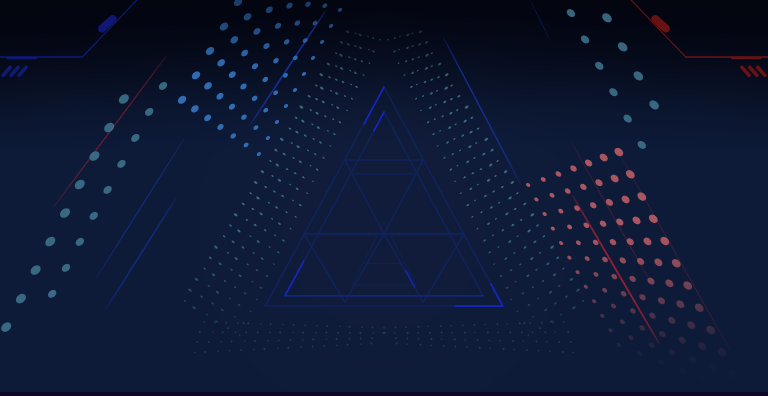
Reproduce this background procedurally as a Shadertoy shader.

```glsl
// A navy backdrop with nested line triangles, perspective sheets of dots,
// slanted light streaks and angular corner trim. Dots are bilinear grids and
// lines are segment distances; lengths are percent of the canvas height.

const vec3 NAVY = vec3(0.052, 0.106, 0.225);
const vec3 NIGHT = vec3(0.010, 0.018, 0.060);
const vec3 TEAL = vec3(0.25, 0.46, 0.56);
const vec3 SKY = vec3(0.20, 0.46, 0.76);
const vec3 ROSE = vec3(0.70, 0.35, 0.39);
const vec3 CRIMSON = vec3(0.66, 0.12, 0.20);
const vec3 ROYAL = vec3(0.08, 0.20, 0.66);
const vec3 ELECTRIC = vec3(0.09, 0.15, 0.92);
const vec3 WIRE = vec3(0.07, 0.14, 0.42);

float pixelSize() { return 100.0 / iResolution.y; }

float cover(float dist) { return clamp(0.5 - dist / pixelSize(), 0.0, 1.0); }

// Position along segment ab (0 to 1) and distance from it
vec2 segment(vec2 p, vec2 a, vec2 b) {
    vec2 ab = b - a;
    float h = clamp(dot(p - a, ab) / dot(ab, ab), 0.0, 1.0);
    return vec2(h, length(p - a - ab * h));
}

float stroke(vec2 p, vec2 a, vec2 b, float halfWidth) {
    return cover(segment(p, a, b).y - halfWidth);
}

// Line that fades towards both ends
float streak(vec2 p, vec2 a, vec2 b, float halfWidth) {
    vec2 s = segment(p, a, b);
    return cover(s.y - halfWidth) * sqrt(4.0 * s.x * (1.0 - s.x));
}

// Grid of dots between two edges, each given as start.xy, end.xy
float dotSheet(vec2 p, vec4 firstRow, vec4 lastRow, ivec2 count, vec2 radius, float slant, float jitter) {
    float sum = 0.0;
    for (int j = 0; j < count.y; j++) {
        vec4 row = mix(firstRow, lastRow, float(j) / float(max(count.y - 1, 1)));
        for (int i = 0; i < count.x; i++) {
            float u = float(i) / float(max(count.x - 1, 1));
            float wave = sin(float(i) * 2.7 + float(j) * 1.9);
            vec2 d = p - mix(row.xy, row.zw, u) - jitter * vec2(wave, 0.0);
            d.x -= slant * d.y;
            float r = mix(radius.x, radius.y, u) * (1.0 + jitter * wave);
            sum = max(sum, cover(length(d) - r));
        }
    }
    return sum;
}

// Half of the wire figure, drawn in mirrored coordinates
float wireFigure(vec2 m) {
    float w = stroke(m, vec2(0, 78), vec2(30, 22.7), 0.2);
    w = max(w, stroke(m, vec2(0, 22.7), vec2(30, 22.7), 0.2));
    w = max(w, stroke(m, vec2(0, 71.7), vec2(25, 25.3), 0.2));
    w = max(w, stroke(m, vec2(0, 25.3), vec2(25, 25.3), 0.2));
    w = max(w, stroke(m, vec2(0, 59.6), vec2(9.9, 59.6), 0.2));
    w = max(w, stroke(m, vec2(0, 56.1), vec2(8.3, 56.1), 0.2));
    w = max(w, stroke(m, vec2(0, 40.9), vec2(20.2, 40.9), 0.3));
    w = max(w, stroke(m, vec2(9.9, 59.6), vec2(0, 40.9), 0.2));
    w = max(w, stroke(m, vec2(0, 40.9), vec2(9.9, 23.7), 0.2));
    w = max(w, stroke(m, vec2(20.2, 40.9), vec2(9.9, 23.7), 0.2));
    w = max(w, 0.6 * stroke(m, vec2(0, 44), vec2(8, 28), 0.15));
    w = max(w, 0.6 * stroke(m, vec2(0, 28), vec2(8, 28), 0.15));
    return max(w, 0.6 * stroke(m, vec2(0, 33.5), vec2(5, 33.5), 0.15));
}

// Lit parts of the triangle edges
float litEdges(vec2 p) {
    float l = stroke(p, vec2(0, 78), vec2(-5, 68.8), 0.2);
    l = max(l, stroke(p, vec2(0, 71.7), vec2(-2.5, 67), 0.2));
    l = max(l, stroke(p, vec2(30, 22.7), vec2(18, 22.7), 0.2));
    l = max(l, stroke(p, vec2(30, 22.7), vec2(27, 28.3), 0.2));
    l = max(l, stroke(p, vec2(-25, 25.3), vec2(-20.3, 34), 0.2));
    l = max(l, 0.6 * stroke(p, vec2(-25, 25.3), vec2(25, 25.3), 0.15));
    return max(l, 0.8 * stroke(p, vec2(7.7, 27.5), vec2(5.5, 31.7), 0.2));
}

// Bent rail, slanted bar and hatching; m.x grows towards the side edge
float cornerTrim(vec2 m, float side) {
    float t = stroke(m, vec2(side, 85.6), vec2(76.2, 85.6), 0.2);
    t = max(t, stroke(m, vec2(76.2, 85.6), vec2(62.4, 100), 0.15));
    t = max(t, stroke(m, vec2(side - 2.0, 85.4), vec2(side - 9.0, 85.4), 0.35));
    t = max(t, stroke(m, vec2(71.2, 92.8), vec2(68.5, 95.2), 1.0));
    for (int i = 0; i < 3; i++) {
        float x = side - 0.8 - 2.0 * float(i);
        t = max(t, stroke(m, vec2(x, 81), vec2(x - 1.8, 83), 0.45));
    }
    return t;
}

void mainImage(out vec4 fragColor, in vec2 fragCoord) {
    float side = 50.0 * iResolution.x / iResolution.y;
    vec2 p = fragCoord * pixelSize() - vec2(side, 0.0);
    vec2 m = vec2(abs(p.x), p.y);

    // Backdrop, darker at the top and its corners
    float shade = smoothstep(62.0, 104.0, p.y + 6.0 * m.x / side);
    vec3 col = mix(NAVY, NIGHT, shade);
    col += vec3(0.012, 0.004, 0.0) * (1.0 - smoothstep(10.0, 55.0, length(p - vec2(0, 42))));
    col = mix(col, vec3(0.05, 0.03, 0.15), cover(p.y - 1.0));

    // Triangles
    col = mix(col, WIRE, 0.65 * wireFigure(m));
    col = mix(col, ELECTRIC, 0.75 * litEdges(p));

    // Slanted streaks
    float blue = 0.9 * streak(p, vec2(-14.6, 97.5), vec2(-34.1, 68), 0.2);
    blue += 0.6 * streak(p, vec2(-50.2, 65.4), vec2(-73, 29.3), 0.15);
    blue += 0.6 * streak(p, vec2(-52.3, 50.3), vec2(-70.4, 21.7), 0.2);
    blue += 0.8 * streak(p, vec2(14.9, 90.7), vec2(34.6, 53.3), 0.18);
    blue += 0.3 * streak(p, vec2(36.9, 100), vec2(41.9, 89.9), 0.15);
    float red = 0.6 * streak(p, vec2(-54.8, 86.1), vec2(-83.6, 47.5), 0.15);
    red += 0.9 * streak(p, vec2(47.5, 50.8), vec2(69.7, 12.9), 0.22);
    red += 0.4 * streak(p, vec2(47, 64.6), vec2(68.4, 26.8), 0.12);
    red += 0.35 * streak(p, vec2(59.6, 60.9), vec2(87.4, 11.6), 0.12);
    col = mix(col, ROYAL, min(blue, 1.0));
    col = mix(col, CRIMSON, min(red, 1.0));

    // Fine dots framing the triangles
    float fine = dotSheet(m, vec4(1, 90, 9, 92), vec4(36.6, 15.4, 50.5, 24), ivec2(6, 26), vec2(0.22, 0.32), 0.5, 0.25);
    float base = dotSheet(m, vec4(0, 17.2, 45.5, 18.7), vec4(0, 13.4, 48, 11), ivec2(17, 4), vec2(0.2), 0.0, 0.2);
    float band = smoothstep(8.0, 50.0, p.y) * (1.0 - smoothstep(75.0, 96.0, p.y));
    col = mix(col, TEAL, max(fine * (0.25 + 0.6 * band), 0.35 * base));

    // Large dot sheets
    float teal = dotSheet(p, vec4(-65.7, 75, -55.8, 78.3), vec4(-95.4, 17.4, -83.8, 25.8), ivec2(2, 9), vec2(1.2, 1.0), 0.3, 0.0);
    teal = max(teal, dotSheet(p, vec4(47.2, 96.7, 47.2, 96.7), vec4(65.1, 63.4, 65.1, 63.4), ivec2(1, 6), vec2(1.0), -0.3, 0.0));
    teal = max(teal, dotSheet(p, vec4(56.3, 95.5, 56.3, 95.5), vec4(68.2, 73.5, 68.2, 73.5), ivec2(1, 4), vec2(1.15), -0.3, 0.0));
    float sky = dotSheet(p, vec4(-51, 74.8, -31.6, 61.1), vec4(-19.2, 130.3, -11.1, 97.5), ivec2(7, 10), vec2(1.0, 0.5), 0.3, 0.0);
    float rose = dotSheet(p, vec4(36.4, 53.3, 59.3, 61.6), vec4(59.3, 12.9, 91.2, -0.2), ivec2(7, 12), vec2(0.5, 1.05), -0.3, 0.0);
    col = mix(col, TEAL, 0.85 * teal);
    col = mix(col, SKY, sky * (0.9 - 0.4 * smoothstep(80.0, 100.0, p.y)));
    col = mix(col, ROSE, rose * smoothstep(3.0, 45.0, p.y) * 0.95);

    // Corner trim, blue on the left and red on the right
    vec3 trim = p.x < 0.0 ? vec3(0.07, 0.11, 0.55) : vec3(0.50, 0.08, 0.08);
    col = mix(col, trim, 0.8 * cornerTrim(m, side));

    fragColor = vec4(col, 1.0);
}
```
